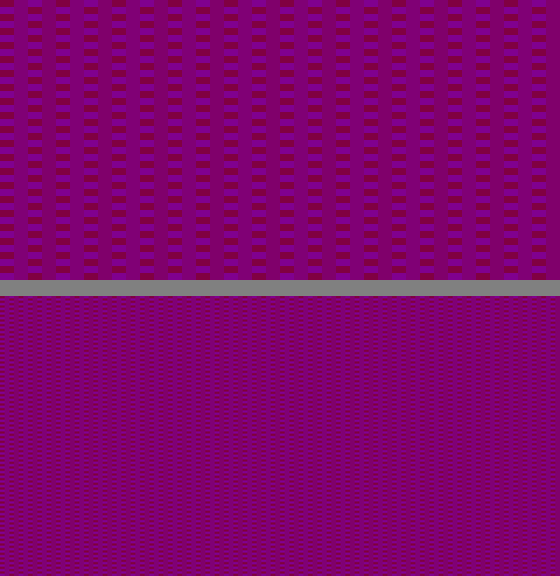
Top, the tile; bottom, the same tile 3 across and 3 down.
Write a Shadertoy shader that draws this pattern.

```glsl
// A woven grid of 40 by 40 flat cells in plum, violet and crimson.
// Even columns alternate violet and crimson like a checkerboard; odd columns
// stay plain plum. Each edge is smoothed by exact box-filtered coverage.

// Integral from 0 to x of unit bars that start at every multiple of period
float barIntegral(float x, float period) {
    return floor(x / period) + min(mod(x, period), 1.0);
}

// Share of a pixel of the given width covered by bars beginning at start
float barCoverage(float x, float start, float period, float width) {
    float low = x - start - 0.5 * width;
    return (barIntegral(low + width, period) - barIntegral(low, period)) / width;
}

void mainImage(out vec4 fragColor, in vec2 fragCoord) {
    // Cell coordinates; both counts are whole multiples of the 4 by 2 repeat
    vec2 cell = 40.0 * fragCoord / iResolution.xy;
    vec2 pixel = 40.0 / iResolution.xy;

    // Four column kinds, and a row sign that flips from cell to cell
    float crimsonFirst = barCoverage(cell.x, 0.0, 4.0, pixel.x);
    float lightPlum = barCoverage(cell.x, 1.0, 4.0, pixel.x);
    float violetFirst = barCoverage(cell.x, 2.0, 4.0, pixel.x);
    float darkPlum = barCoverage(cell.x, 3.0, 4.0, pixel.x);
    float rowSign = 2.0 * barCoverage(cell.y, 1.0, 2.0, pixel.y) - 1.0;

    // Only the blue channel varies
    float blue = 0.41 + 0.15 * rowSign * (violetFirst - crimsonFirst)
               + 0.05 * lightPlum + 0.01 * darkPlum;
    fragColor = vec4(0.5, 0.0, blue, 1.0);
}
```
